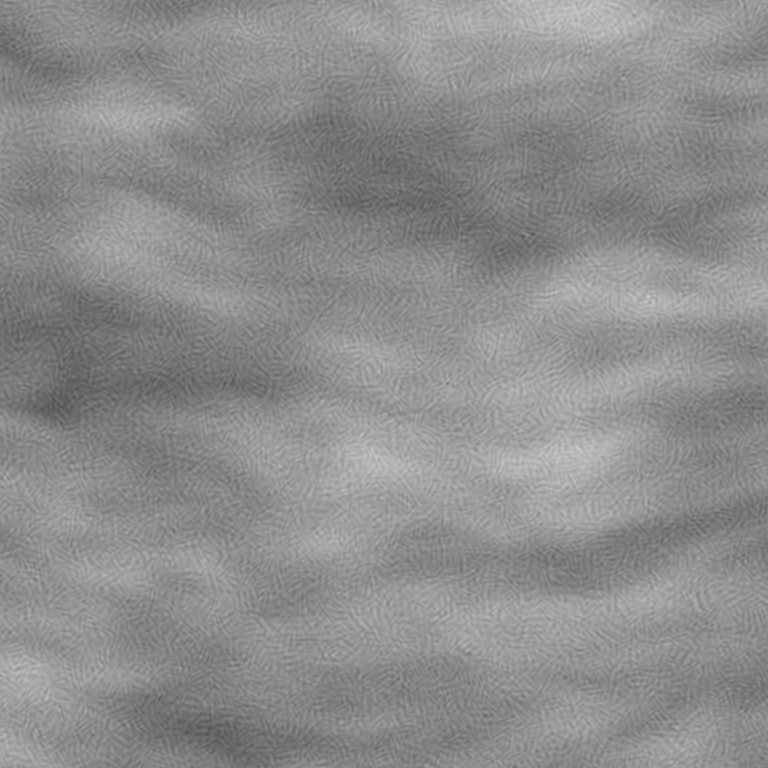
Write a three.js fragment shader that draws this texture.

```glsl
varying vec2 vUv;

// Sine-free hash: a pseudo-random vector in -1..1 per lattice cell
vec2 hashVector(vec2 cell) {
  vec3 p = fract(cell.xyx * vec3(0.1031, 0.1030, 0.0973));
  p += dot(p, p.yzx + 33.33);
  return fract((p.xx + p.yz) * p.zy) * 2.0 - 1.0;
}

float cornerSlope(vec2 cell, vec2 local, vec2 corner) {
  return dot(hashVector(cell + corner), local - corner);
}

// Gradient noise with a quintic fade, centred on zero
float gradientNoise(vec2 p) {
  vec2 cell = floor(p);
  vec2 f = fract(p);
  vec2 fade = f * f * f * (f * (f * 6.0 - 15.0) + 10.0);
  float low = mix(cornerSlope(cell, f, vec2(0.0, 0.0)),
                  cornerSlope(cell, f, vec2(1.0, 0.0)), fade.x);
  float high = mix(cornerSlope(cell, f, vec2(0.0, 1.0)),
                   cornerSlope(cell, f, vec2(1.0, 1.0)), fade.x);
  return mix(low, high, fade.y);
}

vec2 rotate(vec2 p, float angle) {
  float c = cos(angle);
  float s = sin(angle);
  return vec2(c * p.x - s * p.y, s * p.x + c * p.y);
}

// Bend the level streaks into a shallow bowl with uneven edges
vec2 bendStreaks(vec2 p, float bowl, float wobble) {
  float dx = p.x - 0.5;
  vec2 drift = vec2(gradientNoise(p * 5.0 + 41.3), gradientNoise(p * 4.0 + 87.6));
  return p - vec2(0.0, bowl * dx * dx) + wobble * drift;
}

// Soft clouds, wide and low
float streakClouds(vec2 p, vec2 frequency, float amplitude) {
  float sum = 0.0;
  for (int octave = 0; octave < 4; octave++) {
    sum += amplitude * gradientNoise(p * frequency + 17.37 * float(octave + 1));
    frequency *= vec2(1.95, 1.8);
    amplitude *= 0.65;
  }
  return sum;
}

// Short ripples: each cell holds a fading wave packet with its own direction
float ripplePatches(vec2 p, float cycles) {
  vec2 cell = floor(p);
  float sum = 0.0;
  for (int y = -1; y <= 1; y++) {
    for (int x = -1; x <= 1; x++) {
      vec2 owner = cell + vec2(float(x), float(y));
      vec2 jitter = hashVector(owner + 5.0);
      vec2 direction = normalize(hashVector(owner + 71.0) + 0.001);
      vec2 offset = p - owner - 0.5 - 0.45 * jitter;
      float window = max(0.0, 1.0 - dot(offset, offset));
      float pitch = 6.2832 * cycles * (1.0 + 0.25 * jitter.x);
      sum += window * window * cos(pitch * dot(offset, direction) + 6.0 * jitter.y);
    }
  }
  return sum;
}

// Fine grain: rotated noise layers crossed by rippled patches
float fineGrain(vec2 p, float noiseAmount, float rippleAmount) {
  float sum = 0.0;
  float scale = 1.0;
  for (int layer = 0; layer < 2; layer++) {
    float shift = 9.71 * float(layer + 1);
    vec2 turned = rotate(p, 0.6 + 1.1 * float(layer)) * scale;
    sum += noiseAmount * gradientNoise(turned * 130.0 + shift);
    sum += rippleAmount * ripplePatches(turned * 42.0 + shift, 2.6);
    scale *= 1.3;
  }
  return sum;
}

void main() {
  const float MID_GREY = 0.545;
  const float SIDE_LIGHT = 0.05;

  vec2 streakPoint = bendStreaks(vUv, 0.2, 0.045);
  float clouds = streakClouds(streakPoint, vec2(1.9, 5.4), 0.245);
  float grain = fineGrain(vUv, 0.055, 0.024);
  float shade = MID_GREY + SIDE_LIGHT * (vUv.x - 0.5) + clouds + grain;

  gl_FragColor = vec4(vec3(clamp(shade, 0.0, 1.0)), 1.0);
}
```
